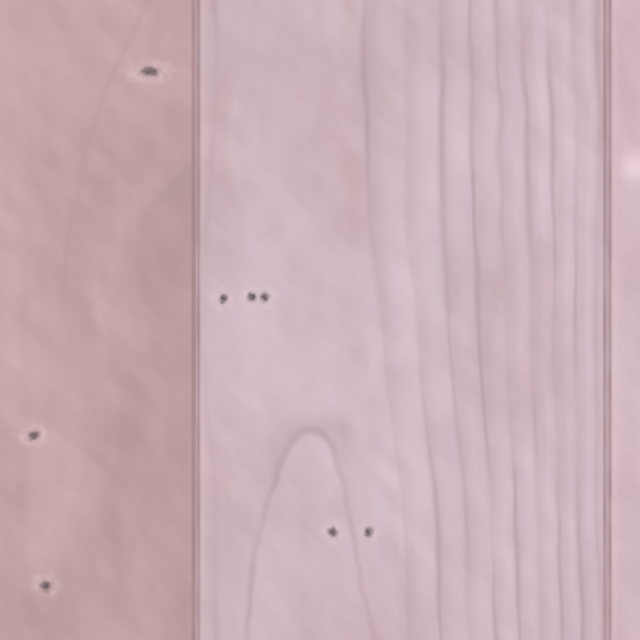
A three.js fragment shader for this texture:

```glsl
#define PLANK_WIDTH 0.643
#define FIRST_SEAM 0.306
#define SEAM_HALF 0.0062
#define GRAIN_DEPTH 0.50
#define KNOT_RADIUS 0.0095
#define PALE_WOOD vec3(0.838, 0.750, 0.790)
#define MID_WOOD vec3(0.796, 0.702, 0.730)
#define ROSE_WOOD vec3(0.788, 0.660, 0.672)
#define DUSK_WOOD vec3(0.732, 0.615, 0.618)
#define GRAIN_COLOR vec3(0.690, 0.585, 0.615)
#define SEAM_COLOR vec3(0.610, 0.500, 0.515)
#define KNOT_COLOR vec3(0.360, 0.325, 0.340)

varying vec2 vUv;

float hash(vec2 p) {
  return fract(sin(dot(p, vec2(127.1, 311.7))) * 43758.5453);
}

float noise(vec2 p) {
  vec2 i = floor(p);
  vec2 f = fract(p);
  f = f * f * (3.0 - 2.0 * f);
  return mix(mix(hash(i), hash(i + vec2(1.0, 0.0)), f.x),
             mix(hash(i + vec2(0.0, 1.0)), hash(i + vec2(1.0, 1.0)), f.x), f.y);
}

float fbm(vec2 p) {
  float sum = 0.0;
  float amp = 0.5;
  for (int i = 0; i < 4; i++) {
    sum += amp * noise(p);
    p = mat2(0.8, 0.6, -0.6, 0.8) * p * 2.03 + 7.1;
    amp *= 0.5;
  }
  return sum / 0.9375;
}

float stroke(float d, float width) {
  return exp(-d * d / (width * width));
}

// Long growth lines, closer together and straighter toward the right edge
float straightGrain(vec2 p) {
  float lean = 0.22 * (0.95 - p.x) * smoothstep(0.8, 0.1, p.y);
  float sway = 0.016 * (noise(vec2(p.x * 6.0, p.y * 5.0)) - 0.5)
             + 0.005 * (noise(vec2(p.x * 14.0, p.y * 17.0)) - 0.5);
  float u = p.x - lean + sway - 0.567;
  float phase = u * (15.0 + 19.0 * u);
  float id = floor(phase + 0.5);
  float d = (phase - id) / (15.0 + 38.0 * max(u, 0.0));
  float wear = smoothstep(0.15, 0.85, noise(vec2(id * 3.7, p.y * 6.0 + id)));
  float width = mix(0.003, 0.007, noise(vec2(id * 5.3, p.y * 9.0)));
  float shade = (0.2 + 0.7 * wear) * stroke(d, width) + 0.3 * stroke(d - 0.008, 0.011);
  return shade * smoothstep(-0.06, -0.02, u);
}

// Pointed arch of grain rising from the lower edge
float archGrain(vec2 p) {
  float sway = 0.016 * (noise(p * 11.0) - 0.5) + 0.006 * (noise(p * 37.0) - 0.5);
  float dx = abs(p.x - 0.483 + sway) / 0.152;
  float f = 0.328 - p.y - pow(dx, 2.5);
  float d = f / length(vec2(1.0, 16.4 * pow(dx, 1.5)));
  float crown = smoothstep(0.22, 0.33, p.y);
  float wear = 0.35 + 0.65 * noise(p * vec2(12.0, 19.0));
  return wear * stroke(d, mix(0.005, 0.008, crown)) + 0.35 * stroke(d + 0.012, 0.014) * crown;
}

// Core in x, pale broken rim in y
vec2 knot(vec2 p, vec2 center, float stretch) {
  vec2 q = (p - center) / vec2(stretch, 1.0);
  float r = length(q) / KNOT_RADIUS + 0.4 * (noise(p * 190.0) - 0.5);
  float core = smoothstep(1.15, 0.05, r) * (0.75 + 0.25 * noise(p * 300.0));
  float rim = stroke(r - 1.5, 0.6) * noise(p * 120.0);
  float streak = stroke(q.y, 0.004) * stroke(q.x, 0.026);
  return vec2(core, rim + 0.3 * streak);
}

void main() {
  vec2 p = vUv;
  float plank = floor((p.x - FIRST_SEAM) / PLANK_WIDTH);
  float seam = mod(p.x - FIRST_SEAM + 0.5 * PLANK_WIDTH, PLANK_WIDTH) - 0.5 * PLANK_WIDTH;
  vec2 warped = p + 0.05 * vec2(noise(p * 5.0), noise(p * 5.0 + 9.0));
  float cloud = fbm(warped * vec2(9.0, 4.0) + plank * 13.0);
  float mottle = fbm(warped * vec2(26.0, 15.0) + 3.0);
  float fiber = noise(vec2(warped.x * 62.0, p.y * 6.0));
  float brushed = fbm(vec2(p.x + p.y, (p.y - p.x) * 0.3) * 30.0);
  float grain = 0.0;
  vec2 marks = vec2(0.0);
  vec3 color;

  if (plank < 0.0) {
    // Dusky plank with two curved growth lines
    float rise = max(p.y - 0.5, 0.0);
    float outer = p.x - 0.098 - 0.55 * rise * rise + 0.01 * (noise(p * 13.0) - 0.5);
    float inner = p.x - 0.176 - 5.3 * pow(max(p.y - 0.45, 0.0), 3.0);
    float dusk = smoothstep(-0.03, 0.03, inner) * 0.55;
    color = mix(ROSE_WOOD, DUSK_WOOD, clamp(dusk + 1.9 * cloud - 0.6, 0.0, 1.0));
    grain = 0.5 * stroke(outer, 0.006) * smoothstep(0.44, 0.62, p.y)
          + 0.3 * stroke(inner, 0.009) * smoothstep(0.38, 0.6, p.y);
    for (int i = 0; i < 3; i++) {
      float k = float(i);
      vec2 center = vec2(0.234, 0.888) - k * vec2(0.283, 0.734) + k * k * vec2(0.101, 0.166);
      marks = max(marks, knot(p, center, i == 0 ? 2.0 : 1.2));
    }
  } else if (plank < 1.0) {
    // Pale plank, lavender toward the right
    float pale = smoothstep(0.35, 0.85, p.x) * 0.55 + 2.0 * cloud - 0.72;
    color = mix(MID_WOOD, PALE_WOOD, clamp(pale, 0.0, 1.0));
    color = mix(color, ROSE_WOOD, 0.35 * smoothstep(0.55, 0.8, fbm(warped * vec2(16.0, 7.0) + 31.0)));
    float edge = p.x - 0.328 - 0.012 * sin(p.y * 8.0 - 5.6) + 0.008 * (noise(p * 17.0) - 0.5);
    grain = straightGrain(p) + archGrain(p) + 0.8 * noise(p * 8.0 + 2.0) * stroke(edge, 0.006);
    for (int i = 0; i < 2; i++) {
      float row = float(i);
      vec2 center = mix(vec2(0.404, 0.536), vec2(0.548, 0.168), row);
      vec2 gap = vec2(mix(0.010, 0.028, row), 0.0);
      marks = max(marks, max(knot(p, center - gap, 1.0), knot(p, center + gap, 1.0)));
    }
    marks = max(marks, knot(p, vec2(0.349, 0.533), 0.9));
  } else {
    // Rosy sliver with a bleached patch
    color = mix(ROSE_WOOD, PALE_WOOD, 0.3 + 0.6 * cloud);
    color += 0.09 * stroke(p.y - 0.74, 0.025) * smoothstep(0.96, 0.99, p.x);
  }

  // Fibers, growth lines and knots
  color += 0.012 * (fiber - 0.5) + 0.045 * (brushed - 0.5) + 0.035 * (mottle - 0.5);
  color = mix(color, GRAIN_COLOR, clamp(grain * GRAIN_DEPTH, 0.0, 0.8));
  color = mix(color, vec3(0.88, 0.79, 0.80), 0.5 * clamp(marks.y, 0.0, 1.0));
  color = mix(color, KNOT_COLOR, 0.95 * marks.x);

  // Grooved seam: two soft edges around a paler middle
  float groove = smoothstep(SEAM_HALF + 0.003, SEAM_HALF - 0.002, abs(seam));
  float lips = stroke(abs(seam) - 0.0042, 0.0022);
  float worn = 0.7 + 0.35 * noise(vec2(plank, p.y * 25.0));
  color += 0.015 * stroke(seam - 0.012, 0.005);
  color = mix(color, SEAM_COLOR, clamp(worn * (0.4 * groove + 0.35 * lips), 0.0, 1.0));

  gl_FragColor = vec4(color, 1.0);
}
```
